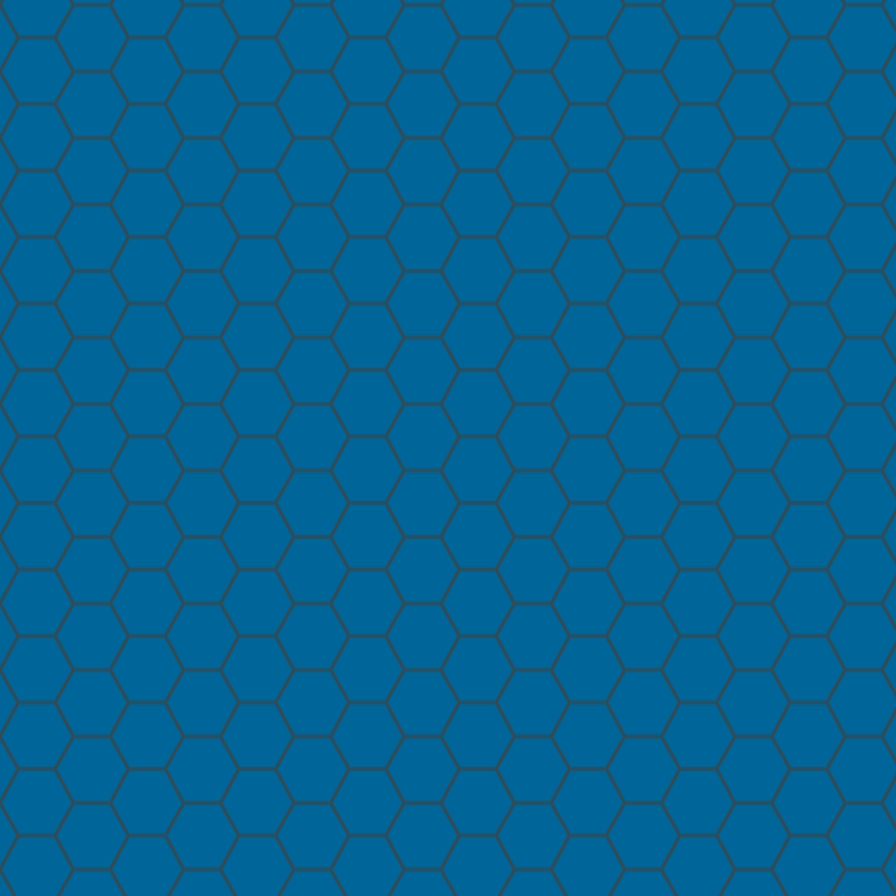
Reproduce this pattern procedurally as a Shadertoy shader.

```glsl
// Distances from a cell centre's offset to its flat edge (x) and slanted edge (y)
vec2 edgeDistances(vec2 offset) {
    vec2 q = abs(offset);
    vec2 slant = normalize(vec2(19.0, 10.5));
    return vec2(19.0 - q.y, 21.0 * slant.x - dot(q, slant));
}

float stroke(float dist, float halfWidth, float softness) {
    return 1.0 - smoothstep(halfWidth - softness, halfWidth + softness, dist);
}

void mainImage(out vec4 fragColor, in vec2 fragCoord) {
    // The canvas is 512 units high
    float unitsPerPixel = 512.0 / iResolution.y;
    vec2 p = fragCoord * unitsPerPixel - vec2(21.0, 471.37);

    // Slightly uneven stagger between neighbouring columns
    p.y += 0.22 * cos(6.2832 * p.y / 38.0);

    // Two interleaved lattices of hexagons; keep the cell that holds the point
    vec2 period = vec2(63.0, 38.0);
    vec2 even = edgeDistances(mod(p + 0.5 * period, period) - 0.5 * period);
    vec2 odd = edgeDistances(mod(p, period) - 0.5 * period);
    vec2 edge = min(even.x, even.y) > min(odd.x, odd.y) ? even : odd;

    // Flat lines are a little wider and fainter than slanted ones
    float softness = max(0.9, 0.75 * unitsPerPixel);
    float line = max(0.78 * stroke(edge.x, 1.25, softness),
                     stroke(edge.y, 1.0, softness));

    vec3 color = mix(vec3(0.0, 0.4, 0.6), vec3(0.175, 0.298, 0.355), line);
    fragColor = vec4(color, 1.0);
}
```
